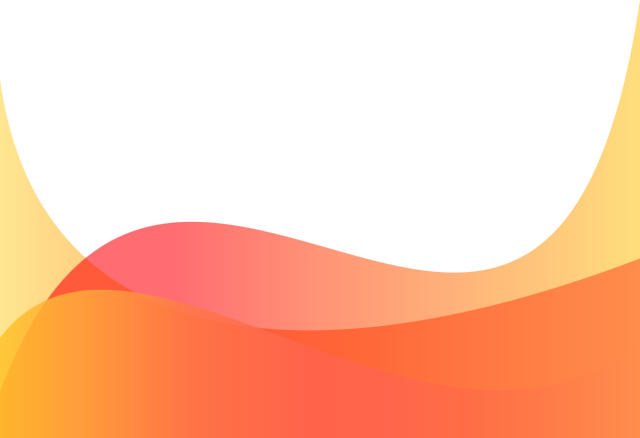
A Shadertoy shader for this background:

```glsl
// Three overlapping translucent waves in yellow, coral and orange on white.

const vec3 WHITE = vec3(1.0);

// One axis of a cubic Bezier curve
float cubic(float a, float b, float c, float d, float t) {
    float s = 1.0 - t;
    return s * s * (s * a + 3.0 * t * b) + t * t * (3.0 * s * c + t * d);
}

// Height at x of a curve running from the left edge to the right edge
float curveHeight(float x, float startY, vec2 handleA, vec2 handleB, float endY) {
    float low = 0.0, high = 1.0;
    for (int i = 0; i < 22; i++) {
        float middle = 0.5 * (low + high);
        if (cubic(0.0, handleA.x, handleB.x, 1.0, middle) < x) low = middle;
        else high = middle;
    }
    return cubic(startY, handleA.y, handleB.y, endY, 0.5 * (low + high));
}

// Smooth coverage of the area below a height
float below(float height, float y) {
    float gap = height - y;
    return clamp(0.5 + gap / max(fwidth(gap), 1e-5), 0.0, 1.0);
}

// Adds the next colour stop to a horizontal gradient
vec3 addStop(vec3 colour, vec3 next, float from, float to, float x) {
    return mix(colour, next, clamp((x - from) / (to - from), 0.0, 1.0));
}

vec3 yellowGradient(float x) {
    return mix(vec3(1.0, 0.902, 0.565), vec3(1.0, 0.812, 0.51), clamp(x / 0.14, 0.0, 1.0));
}

vec3 coralGradient(float x) {
    vec3 colour = vec3(1.0, 0.424, 0.443);
    colour = addStop(colour, vec3(1.0, 0.58, 0.463), 0.27, 0.5, x);
    colour = addStop(colour, vec3(1.0, 0.69, 0.475), 0.5, 0.7, x);
    return addStop(colour, vec3(1.0, 0.87, 0.49), 0.7, 1.0, x);
}

vec3 overlapGradient(float x) {
    vec3 colour = vec3(1.0, 0.357, 0.227);
    colour = addStop(colour, vec3(1.0, 0.392, 0.216), 0.38, 0.52, x);
    return addStop(colour, vec3(1.0, 0.553, 0.298), 0.52, 1.0, x);
}

vec3 frontGradient(float x) {
    vec3 colour = vec3(1.0, 0.765, 0.17);
    colour = addStop(colour, vec3(1.0, 0.64, 0.235), 0.0, 0.14, x);
    colour = addStop(colour, vec3(1.0, 0.465, 0.28), 0.14, 0.3, x);
    colour = addStop(colour, vec3(1.0, 0.394, 0.3), 0.3, 0.48, x);
    colour = addStop(colour, vec3(1.0, 0.43, 0.275), 0.6, 0.75, x);
    return addStop(colour, vec3(1.0, 0.553, 0.298), 0.75, 1.0, x);
}

void mainImage(out vec4 fragColor, in vec2 fragCoord) {
    vec2 uv = fragCoord / iResolution.xy;

    // Wave outlines
    float bowl = below(curveHeight(uv.x, 0.819, vec2(0.059, 0.189), vec2(0.482, 0.12), 0.41), uv.y);
    float crest = below(curveHeight(uv.x, 0.105, vec2(0.267, 1.145), vec2(0.857, -0.394), 1.0), uv.y);
    float front = below(curveHeight(uv.x, 0.229, vec2(0.202, 0.613), vec2(0.677, -0.166), 0.219), uv.y);

    // Back waves and the area they share
    vec3 outsideCrest = mix(WHITE, yellowGradient(uv.x), bowl);
    vec3 insideCrest = mix(coralGradient(uv.x), overlapGradient(uv.x), bowl);
    vec3 colour = mix(outsideCrest, insideCrest, crest);

    // Translucent front wave
    const float FRONT_OPACITY = 0.87;
    colour = mix(colour, frontGradient(uv.x), front * FRONT_OPACITY);

    fragColor = vec4(colour, 1.0);
}
```
